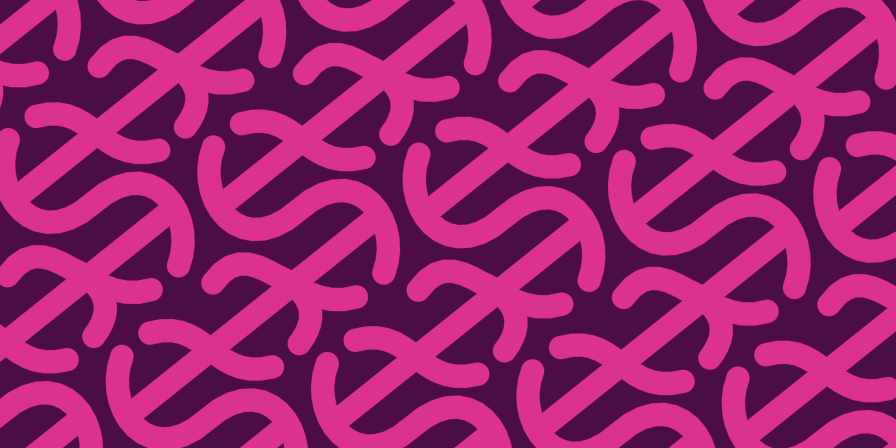
This pattern is drawn by a Shadertoy shader. Its source:

```glsl
// Rounded pink strokes on dark plum: an S curve, a slanted bar and two waves,
// one of them forked, repeated on a slightly tilted lattice.
// Each stroke is a distance to a cubic curve; neighbouring cells are merged by min.

#define UNITS 384.0                    // canvas height in drawing units
#define STROKE_RADIUS 10.0
#define STEP_ACROSS vec2(176.0, -6.2)  // lattice vectors
#define STEP_DOWN vec2(-78.5, -179.5)
#define ORIGIN vec2(256.0, 204.0)      // centre of one S curve
#define MOTIF_MIDDLE vec2(30.0, 75.0)  // middle of the motif from its S centre
#define CURVE_STEPS 14
#define PINK vec3(0.86, 0.20, 0.55)
#define PLUM vec3(0.30, 0.05, 0.28)

float segmentDistance(vec2 p, vec2 a, vec2 b) {
    vec2 ab = b - a, ap = p - a;
    return length(ap - ab * clamp(dot(ap, ab) / dot(ab, ab), 0.0, 1.0));
}

vec2 cubicPoint(vec2 a, vec2 b, vec2 c, vec2 d, float t) {
    float s = 1.0 - t;
    return s * s * s * a + 3.0 * s * t * (s * b + t * c) + t * t * t * d;
}

float curveDistance(vec2 p, vec2 a, vec2 b, vec2 c, vec2 d) {
    float nearest = 1e5;
    vec2 previous = a;
    for (int k = 1; k <= CURVE_STEPS; k++) {
        vec2 next = cubicPoint(a, b, c, d, float(k) / float(CURVE_STEPS));
        nearest = min(nearest, segmentDistance(p, previous, next));
        previous = next;
    }
    return nearest;
}

// Half of the S; the other half is its point reflection
float halfS(vec2 p) {
    return curveDistance(p, vec2(-73, 54), vec2(-90, 10), vec2(-50, -45), vec2(0));
}

float motifDistance(vec2 p) {
    float sCurve = min(halfS(p), halfS(-p));
    float bar = segmentDistance(p, vec2(-65, 5), vec2(145, 173));
    float lowWave = curveDistance(p, vec2(-49, 74), vec2(0, 88), vec2(5, 32), vec2(56, 45));
    float highWave = curveDistance(p, vec2(5, 117), vec2(40, 166), vec2(75, 88), vec2(128, 105));
    float fork = curveDistance(p, vec2(62, 122), vec2(84, 112), vec2(100, 92), vec2(79, 65));
    return min(min(sCurve, bar), min(min(lowWave, highWave), fork));
}

void mainImage(out vec4 fragColor, in vec2 fragCoord) {
    float pixel = UNITS / iResolution.y;
    vec2 p = fragCoord * pixel - ORIGIN;

    // Nearest lattice cell, then its neighbours
    mat2 lattice = mat2(STEP_ACROSS, STEP_DOWN);
    vec2 cell = round(inverse(lattice) * (p - MOTIF_MIDDLE));
    float nearest = 1e5;
    for (int j = -1; j <= 1; j++) {
        for (int i = -1; i <= 1; i++) {
            vec2 local = p - lattice * (cell + vec2(i, j));
            nearest = min(nearest, motifDistance(local));
        }
    }

    // Smooth stroke edge
    float ink = 1.0 - smoothstep(-0.75, 0.75, (nearest - STROKE_RADIUS) / pixel);
    fragColor = vec4(mix(PLUM, PINK, ink), 1.0);
}
```
